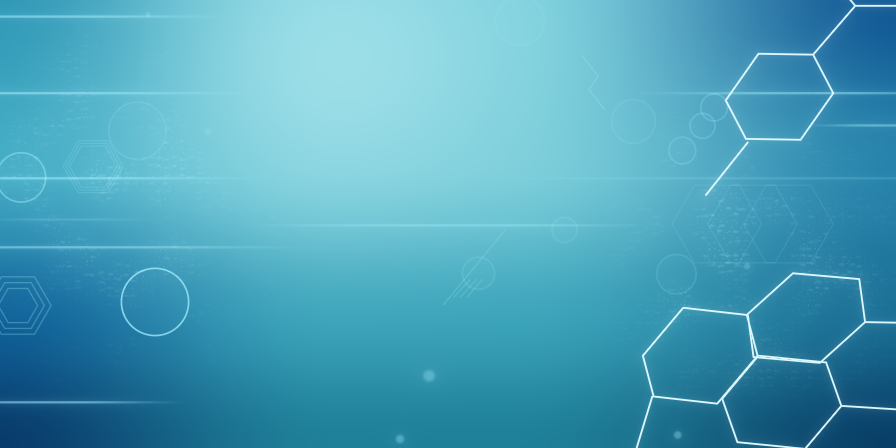
A WebGL 2 fragment shader for this background:

```glsl
#version 300 es
precision highp float;
// Teal technology backdrop: soft glow, light streaks, hexagon wires, rings and fine dust.
uniform vec2 u_resolution;
out vec4 fragColor;

float hash(vec2 p) {
  vec3 q = fract(p.xyx * 0.1031);
  q += dot(q, q.yzx + 33.33);
  return fract((q.x + q.y) * q.z);
}

float corner(vec2 cell, vec2 offset) {
  float a = 6.2832 * hash(cell);
  return dot(vec2(cos(a), sin(a)), offset);
}

float gradientNoise(vec2 p) {
  vec2 i = floor(p), f = fract(p), e = vec2(1, 0), u = f * f * (3.0 - 2.0 * f);
  float low = mix(corner(i, f), corner(i + e, f - e), u.x);
  float high = mix(corner(i + e.yx, f - e.yx), corner(i + 1.0, f - 1.0), u.x);
  return mix(low, high, u.y);
}

float stroke(float d, float halfWidth) {
  return clamp((halfWidth - d) * u_resolution.y + 0.5, 0.0, 1.0);
}

float segment(vec2 p, vec2 a, vec2 b) {
  vec2 q = p - a, d = b - a;
  return length(q - d * clamp(dot(q, d) / dot(d, d), 0.0, 1.0));
}

// Half of a hexagon outline; the other half is mirrored through the centre
float halfHex(vec2 q, vec2 a, vec2 b, vec2 c) {
  return min(min(segment(q, a, b), segment(q, b, c)), segment(q, c, -a));
}

float hexWire(vec2 q, vec2 a, vec2 b, vec2 c) {
  return min(halfHex(q, a, b, c), halfHex(-q, a, b, c));
}

float regularHex(vec2 q, float r) {
  return hexWire(q, vec2(r, 0), r * vec2(0.5, 0.866), r * vec2(-0.5, 0.866));
}

float spot(vec2 p, float x, float y, float r) {
  float d = length(p - vec2(x, y));
  return 0.6 * smoothstep(r, r * 0.4, d) + 0.25 * exp(-d / r);
}

vec3 column(float y, vec3 base, vec3 low, vec3 high, vec3 top) {
  vec3 c = mix(base, low, smoothstep(0.0, 0.32, y));
  c = mix(c, high, smoothstep(0.25, 0.65, y));
  return mix(c, top, smoothstep(0.65, 1.0, y));
}

vec3 backdrop(vec2 p) {
  vec3 left = column(p.y, vec3(0.03, 0.23, 0.42), vec3(0.06, 0.38, 0.6), vec3(0.26, 0.67, 0.77), vec3(0.18, 0.59, 0.71));
  vec3 middle = column(p.y, vec3(0.12, 0.5, 0.6), vec3(0.23, 0.64, 0.73), vec3(0.47, 0.8, 0.85), vec3(0.48, 0.81, 0.86));
  vec3 right = column(p.y, vec3(0.03, 0.24, 0.4), vec3(0.1, 0.43, 0.58), vec3(0.15, 0.51, 0.67), vec3(0.06, 0.34, 0.58));
  vec3 c = mix(left, middle, smoothstep(-0.05, 0.75, p.x));
  c = mix(c, right, smoothstep(1.15, 2.05, p.x));
  vec2 q = (p - vec2(0.76, 0.86)) / vec2(0.38, 0.32);
  return mix(c, vec3(0.69, 0.91, 0.94), 0.62 * exp(-dot(q, q)));
}

// Bright hexagons and the loose edges that leave them
float wires(vec2 p) {
  float d = hexWire(p - vec2(1.74, 0.784), vec2(-0.047, 0.096), vec2(0.075, 0.094), vec2(0.12, 0.008));
  d = min(d, hexWire(p - vec2(1.8, 0.29), vec2(-0.03, 0.1), vec2(0.118, 0.087), vec2(0.131, -0.009)));
  d = min(d, hexWire(p - vec2(1.563, 0.206), vec2(-0.038, 0.107), vec2(0.104, 0.091), vec2(0.128, 0)));
  d = min(d, hexWire(p - vec2(1.745, 0.102), vec2(-0.052, 0.104), vec2(0.099, 0.089), vec2(0.133, -0.008)));
  vec2 joint = vec2(1.909, 0.987);
  d = min(d, segment(p, vec2(1.815, 0.878), joint));
  d = min(d, min(segment(p, joint, vec2(2.1, 0.987)), segment(p, joint, vec2(1.89, 1.01))));
  d = min(d, segment(p, vec2(1.669, 0.682), vec2(1.576, 0.565)));
  d = min(d, segment(p, vec2(1.932, 0.281), vec2(2.1, 0.278)));
  d = min(d, segment(p, vec2(1.878, 0.094), vec2(2.1, 0.08)));
  return min(d, segment(p, vec2(1.456, 0.115), vec2(1.415, -0.02)));
}

// Speckles and short dashes gathered in clouds near both sides
float dust(vec2 p) {
  vec2 l = (p - vec2(0.3, 0.6)) / 0.28, r = (p - vec2(1.68, 0.45)) / 0.25;
  float cloud = (exp(-dot(l, l)) + exp(-dot(r, r))) * smoothstep(-0.3, 0.4, gradientNoise(p * 9.0));
  float sum = 0.0;
  for (float i = 0.0; i < 3.0; i++) {
    vec2 g = p * (55.0 + 25.0 * i), cell = floor(g) + 70.0 * i;
    vec2 q = fract(g) - 0.25 - 0.5 * vec2(hash(cell), hash(cell + 19.0));
    q.x *= i < 1.0 ? 0.4 : 1.0;
    sum += step(0.6, hash(cell + 41.0)) * smoothstep(0.25, 0.05, length(q));
  }
  return cloud * (0.22 * sum + 0.05);
}

void main() {
  vec2 p = gl_FragCoord.xy / u_resolution.y;
  float light = dust(p);

  // Horizontal streaks: centre, reach, strength
  vec4 streaks[10] = vec4[](vec4(0.1, 0.963, 0.48, 0.65), vec4(0.1, 0.792, 0.55, 0.65), vec4(0.1, 0.602, 0.55, 0.65),
    vec4(0.15, 0.448, 0.6, 0.55), vec4(0.1, 0.102, 0.34, 0.6), vec4(1.8, 0.792, 0.42, 0.55), vec4(1.98, 0.72, 0.2, 0.5),
    vec4(1, 0.497, 0.5, 0.5), vec4(1.7, 0.602, 0.8, 0.2), vec4(0.15, 0.51, 0.22, 0.2));
  for (int i = 0; i < 10; i++) {
    vec4 s = streaks[i];
    float d = abs(p.y - s.y), fade = 1.0 - smoothstep(0.2, 1.0, abs(p.x - s.x) / s.z);
    light += s.w * fade * (0.75 * stroke(d, 0.0026) + 0.25 * exp(-d * 120.0));
  }

  // Rings: centre, radius, strength
  vec4 rings[11] = vec4[](vec4(0.346, 0.326, 0.075, 0.8), vec4(0.047, 0.604, 0.055, 0.5), vec4(0.307, 0.708, 0.064, 0.18),
    vec4(1.161, 0.953, 0.055, 0.16), vec4(1.414, 0.729, 0.049, 0.16), vec4(1.568, 0.719, 0.028, 0.25),
    vec4(1.594, 0.76, 0.03, 0.25), vec4(1.523, 0.664, 0.03, 0.25), vec4(1.26, 0.487, 0.028, 0.16),
    vec4(1.068, 0.39, 0.036, 0.16), vec4(1.51, 0.388, 0.044, 0.16));
  for (int i = 0; i < 11; i++) {
    float d = length(p - rings[i].xy) - rings[i].z;
    light += rings[i].w * stroke(abs(d), 0.0019) + 0.03 * stroke(d, 0.0);
  }

  // Faint nested hexagons and diagonal marks
  for (float i = 0.0; i < 3.0; i++) {
    light += 0.2 * stroke(regularHex(p - vec2(0.208, 0.628), 0.067 - 0.007 * i), 0.0014);
    light += 0.3 * stroke(regularHex(p - vec2(0.04, 0.318), 0.074 - 0.015 * i), 0.0015);
    light += 0.12 * stroke(regularHex(p - vec2(1.6 + 0.08 * i, 0.5), 0.1), 0.0014);
    light += 0.2 * stroke(segment(p, vec2(1.05 + 0.013 * i, 0.376), vec2(1.013 + 0.015 * i, 0.337)), 0.0016);
  }
  light += 0.25 * stroke(segment(p, vec2(1.128, 0.487), vec2(0.99, 0.32)), 0.0014);
  light += 0.3 * stroke(halfHex(p - vec2(1.325, 0.815), vec2(-0.025, 0.06), vec2(0.01, 0.015), vec2(-0.01, -0.015)), 0.0015);

  // Glowing spots
  light += 0.5 * (spot(p, 0.958, 0.161, 0.018) + spot(p, 0.893, 0.02, 0.013) + spot(p, 1.513, 0.029, 0.012));
  light += 0.35 * (spot(p, 0.464, 0.706, 0.01) + spot(p, 0.33, 0.968, 0.008) + spot(p, 1.668, 0.406, 0.01));

  vec3 color = mix(backdrop(p), vec3(0.6, 0.9, 0.96), min(light, 0.9));
  float d = wires(p);
  color = mix(color, vec3(0.87, 0.98, 1), 0.88 * stroke(d, 0.0021) + 0.1 * exp(-d * 90.0));
  fragColor = vec4(color, 1);
}
```
